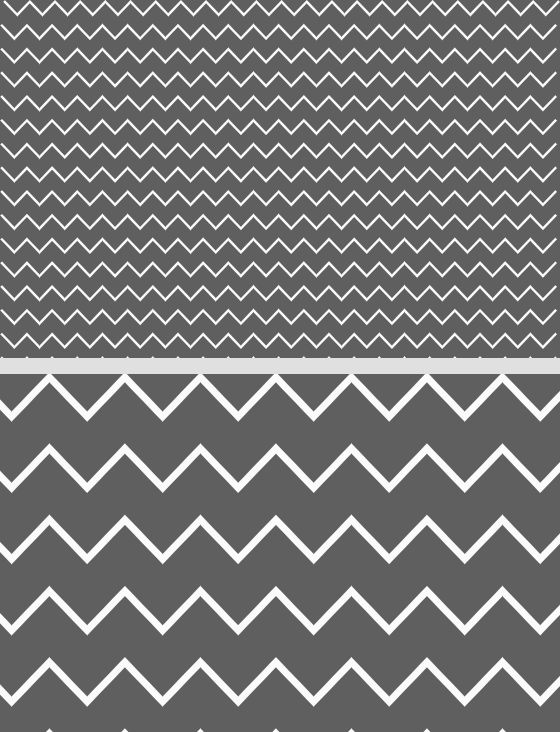
Top, the full canvas; bottom, a detail of the centre.
Give the GLSL for this pattern, as a Shadertoy shader.

```glsl
// Signed distance to an open zigzag of 22 unit-wide teeth, y pointing down
float zigzag(vec2 p)
{
    // Mirror about the middle so both ends share one formula
    float x = 11.0 - abs(p.x - 11.0);
    float tooth = x - max(floor(x), 0.0);
    float ridge = 0.521 * (0.5 - 2.0 * abs(tooth - 0.5));
    vec2 along = normalize(vec2(1.0, 1.042));

    float stroke = abs(p.y - ridge) * along.x - 0.047;
    float endCut = -dot(vec2(x, p.y + 0.2605), along) - 0.035;
    return max(stroke, endCut);
}

void mainImage(out vec4 fragColor, in vec2 fragCoord)
{
    // One unit is one tooth width, measured from the top left
    float pixel = 22.248 / iResolution.x;
    vec2 p = vec2(fragCoord.x, iResolution.y - fragCoord.y) * pixel;

    // Stacked rows; the top one sits slightly to the right
    float row = floor((p.y - 0.327) / 0.9435 + 0.5);
    p.y -= 0.327 + row * 0.9435;
    p.x -= row < 0.5 ? 0.186 : 0.07;

    // Antialiased white stroke on grey
    float coverage = clamp(0.5 - zigzag(p) / pixel, 0.0, 1.0);
    fragColor = vec4(mix(vec3(0.373), vec3(0.985), coverage), 1.0);
}
```
